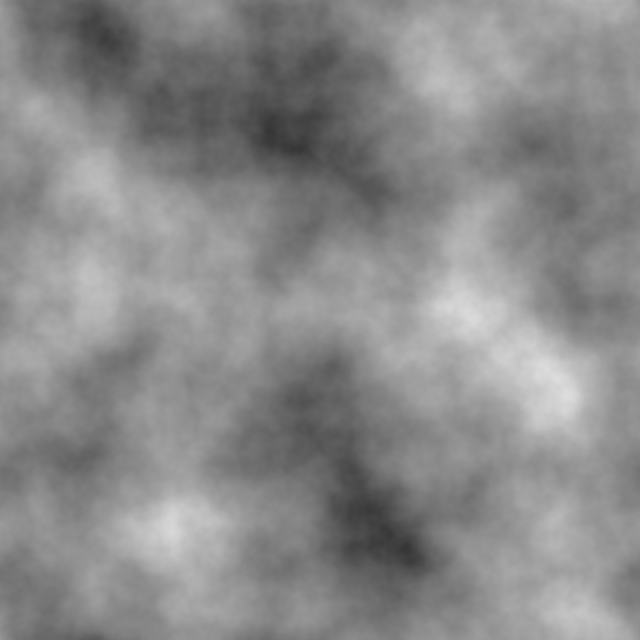
A Shadertoy shader for this texture:

```glsl
// Soft grey clouds that tile in both directions.
// Octaves of wrapping gradient noise are summed, each finer and weaker,
// then shaped so that mid greys dominate and mapped to a grey level.

const float BASE_CELLS = 3.0;    // noise cells across the tile, first octave
const int   OCTAVES    = 6;
const float GAIN       = 0.51;   // strength ratio between octaves
const float MEAN_GREY  = 0.541;
const float CONTRAST   = 0.44;
const float MID_SLOPE  = 0.93;   // below one gathers values near the mean
const float TAIL_BOOST = 0.3;    // stretches the rare darks and lights
const vec2  OCTAVE_SHIFT = vec2(0.37, 0.61);  // keeps the grids from lining up
const float TAU = 6.2831853;

// Integer hash of a cell and an octave, from 0 to 1
float hash(vec2 cell, int octave) {
    uint h = uint(cell.x) * 1597u + uint(cell.y) * 51749u + uint(octave) * 7919u + 17u;
    h = (h ^ (h >> 16)) * 2146121005u;
    h = (h ^ (h >> 15)) * 2221713035u;
    h ^= h >> 16;
    return float(h & 65535u) / 65536.0;
}

// Slope contribution of one lattice corner; the lattice wraps at period
float corner(vec2 cell, vec2 offset, float period, int octave) {
    float angle = TAU * hash(mod(cell, period), octave);
    return dot(vec2(cos(angle), sin(angle)), offset);
}

// Tiling gradient noise, centred on zero
float gradientNoise(vec2 p, float period, int octave) {
    vec2 cell = floor(p);
    vec2 f = p - cell;
    vec2 blend = f * f * f * (f * (f * 6.0 - 15.0) + 10.0);
    vec2 right = vec2(1.0, 0.0);
    vec2 up = vec2(0.0, 1.0);
    float bottom = mix(corner(cell, f, period, octave),
                       corner(cell + right, f - right, period, octave), blend.x);
    float top = mix(corner(cell + up, f - up, period, octave),
                    corner(cell + 1.0, f - 1.0, period, octave), blend.x);
    return mix(bottom, top, blend.y);
}

// Layered octaves
float clouds(vec2 uv) {
    float sum = 0.0;
    float strength = 1.0;
    float cells = BASE_CELLS;
    for (int i = 0; i < OCTAVES; i++) {
        vec2 shift = OCTAVE_SHIFT * float(i);
        sum += strength * gradientNoise(uv * cells + shift, cells, i);
        strength *= GAIN;
        cells *= 2.0;
    }
    return sum;
}

void mainImage(out vec4 fragColor, in vec2 fragCoord) {
    vec2 uv = fragCoord / iResolution.xy;
    float density = clouds(uv);
    float shaped = density * (MID_SLOPE + TAIL_BOOST * density * density);
    float grey = MEAN_GREY + CONTRAST * shaped;
    fragColor = vec4(vec3(clamp(grey, 0.0, 1.0)), 1.0);
}
```
